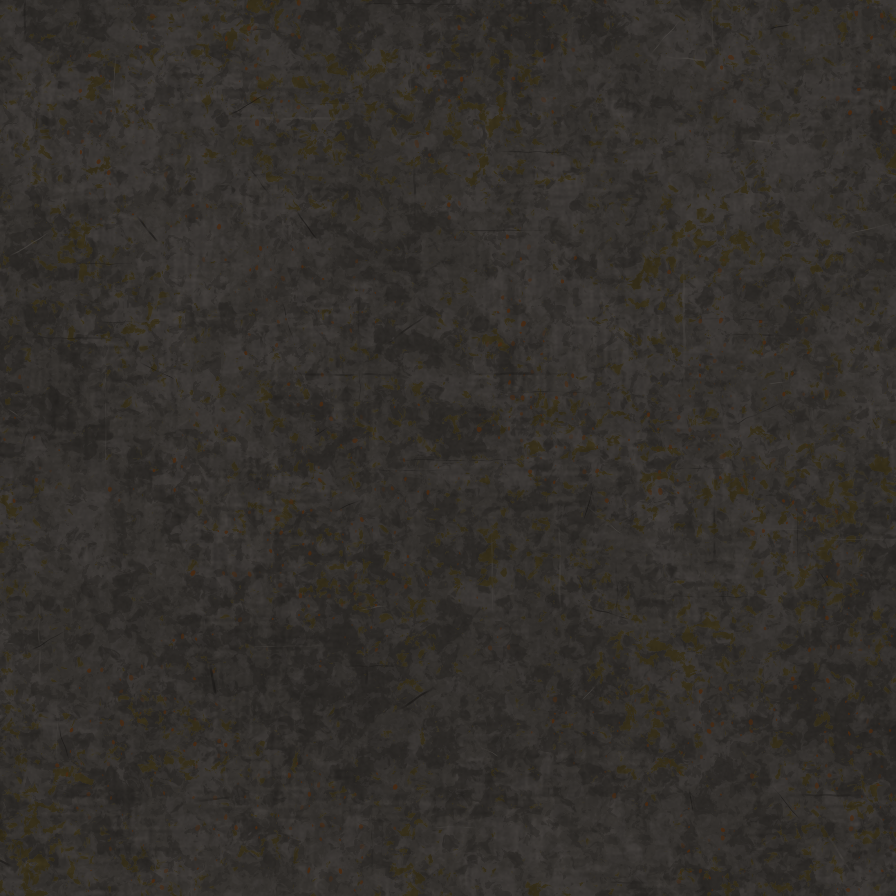
Give the GLSL for this texture, as a WebGL 2 fragment shader.

```glsl
#version 300 es
precision highp float;
// Dark worn metal: mottled flakes, faint cross-woven grain, scratches and rust specks.

uniform vec2 u_resolution;
out vec4 fragColor;

const vec3 BASE_GREY   = vec3(0.204, 0.192, 0.180);
const vec3 DARK_GREY   = vec3(0.157, 0.147, 0.137);
const vec3 LIGHT_GREY  = vec3(0.240, 0.226, 0.218);
const vec3 OLIVE       = vec3(0.228, 0.206, 0.150);
const vec3 OCHRE       = vec3(0.205, 0.175, 0.085);
const vec3 RUST        = vec3(0.290, 0.160, 0.060);
const vec3 GOUGE       = vec3(0.085, 0.078, 0.072);
const vec3 BARE_METAL  = vec3(0.310, 0.295, 0.280);

const float CLOUD_SCALE  = 5.0;   // broad drift of wear
const float LIGHT_SCALE  = 30.0;  // pale patches
const float DARK_SCALE   = 52.0;  // dark flakes
const float CHIP_SCALE   = 95.0;  // small chips of either tone
const float STAIN_SCALE  = 100.0; // olive and ochre flecks
const float SPECK_CELLS  = 85.0;  // rust cells across the canvas
const float THREAD_SCALE = 250.0; // woven threads across the canvas
const float THREAD_DEPTH = 0.075;
const float GRAIN_DEPTH  = 0.13;
const int   SCRATCHES    = 80;

float hash(vec2 p) {
  uvec2 q = uvec2(ivec2(floor(p))) * uvec2(1597334673u, 3812015801u);
  uint n = (q.x ^ q.y) * 1597334673u;
  n = (n ^ (n >> 15)) * 2246822519u;
  return float((n ^ (n >> 13)) >> 8) / 16777216.0;
}

float noise(vec2 p) {
  vec2 i = floor(p), f = fract(p);
  f = f * f * (3.0 - 2.0 * f);
  return mix(mix(hash(i), hash(i + vec2(1, 0)), f.x),
             mix(hash(i + vec2(0, 1)), hash(i + vec2(1, 1)), f.x), f.y);
}

float fbm(vec2 p) {
  float sum = 0.0, weight = 1.0, total = 0.0;
  for (int i = 0; i < 4; i++) {
    sum += weight * noise(p);
    total += weight;
    weight *= 0.6;
    p = mat2(1.6, 1.2, -1.2, 1.6) * p + 17.3;
  }
  return sum / total;
}

// Coverage of a tapered line from a to b.
float scratch(vec2 p, vec2 a, vec2 b, float width, float pixel) {
  vec2 ab = b - a;
  float t = clamp(dot(p - a, ab) / dot(ab, ab), 0.0, 1.0);
  float d = length(p - a - ab * t);
  float taper = smoothstep(0.0, 0.2, t) * smoothstep(1.0, 0.6, t);
  return taper * (1.0 - smoothstep(width - 0.5 * pixel, width + 0.7 * pixel, d));
}

void main() {
  float pixel = 1.0 / u_resolution.y;
  vec2 uv = gl_FragCoord.xy * pixel;
  vec2 warp = vec2(noise(uv * 90.0), noise(uv * 90.0 + 91.0)) - 0.5;
  vec2 p = uv + warp * 0.007;

  // Mottled layers, steered by a broad cloud
  float cloud = fbm(uv * CLOUD_SCALE + 7.0) - 0.5;
  float pale = fbm(p * LIGHT_SCALE + 31.0) + 0.35 * cloud;
  float flake = fbm(p * DARK_SCALE + 63.0) - 0.45 * cloud;
  float chip = fbm(p * CHIP_SCALE + 140.0);
  vec3 color = BASE_GREY;
  color = mix(color, LIGHT_GREY, 0.60 * smoothstep(0.54, 0.63, pale));
  color = mix(color, DARK_GREY, 0.70 * smoothstep(0.53, 0.63, flake));
  color = mix(color, LIGHT_GREY, 0.40 * smoothstep(0.57, 0.66, chip));
  color = mix(color, DARK_GREY, 0.50 * smoothstep(0.43, 0.34, chip));
  color *= 1.0 + 0.12 * cloud;

  // Olive flecks with ochre cores
  float stain = fbm(p * STAIN_SCALE + 210.0) + 0.22 * (noise(uv * 11.0 + 50.0) - 0.5);
  color = mix(color, OLIVE, 0.6 * smoothstep(0.64, 0.70, stain));
  color = mix(color, OCHRE, 0.8 * smoothstep(0.68, 0.75, stain));

  // Cross-woven threads and fine grain
  float across = noise(uv * vec2(45.0, THREAD_SCALE)) - 0.5;
  float upright = noise(uv * vec2(THREAD_SCALE, 45.0) + 40.0) - 0.5;
  float acrossMask = smoothstep(0.40, 0.80, noise(uv * vec2(9.0, 20.0) + 12.0));
  float uprightMask = smoothstep(0.40, 0.80, noise(uv * vec2(20.0, 9.0) + 77.0));
  color *= 1.0 + THREAD_DEPTH * (across * (0.6 + 1.6 * acrossMask)
                               + upright * (0.6 + 1.6 * uprightMask));
  float grain = 0.6 * noise(uv * 400.0) + 0.4 * noise(uv * 210.0 + 23.0) - 0.5;
  color *= 1.0 + GRAIN_DEPTH * grain;

  // Rust specks, one per chosen cell, gathered in clusters
  vec2 cell = floor(uv * SPECK_CELLS);
  vec2 center = 0.25 + 0.5 * vec2(hash(cell + 300.0), hash(cell + 400.0));
  vec2 offset = fract(uv * SPECK_CELLS) - center + warp * 0.35;
  float radius = mix(0.08, 0.24, pow(hash(cell + 500.0), 2.0));
  float chance = 0.30 * smoothstep(0.35, 0.85, noise(cell * 0.12 + 9.0));
  float edge = SPECK_CELLS * pixel;
  float speck = 1.0 - smoothstep(radius - 0.5 * edge, radius + 0.5 * edge, length(offset * vec2(1.2, 0.9)));
  speck *= step(hash(cell + 600.0), chance) * mix(0.25, 0.9, hash(cell + 700.0));
  color = mix(color, RUST, speck);

  // Scratches: long faint ones along the axes, short ones at a slant
  for (int i = 0; i < SCRATCHES; i++) {
    float id = float(i);
    vec2 start = vec2(hash(vec2(id, 801.0)), hash(vec2(id, 802.0)));
    float slant = hash(vec2(id, 804.0));
    bool aligned = hash(vec2(id, 803.0)) < 0.55;
    float angle = aligned ? 1.5708 * step(0.6, slant) + 0.02 * (slant - 0.5) : 3.1416 * slant;
    float reach = (aligned ? 0.18 : 0.07) * mix(0.3, 1.0, hash(vec2(id, 805.0)));
    vec2 end = start + reach * vec2(cos(angle), sin(angle));
    float width = mix(0.0003, 0.0012, pow(hash(vec2(id, 806.0)), 4.0));
    float worn = smoothstep(0.25, 0.6, noise(uv * 90.0 + id));
    float strength = (aligned ? 0.35 : 0.6) * mix(0.3, 1.0, worn);
    vec3 tint = hash(vec2(id, 807.0)) < 0.7 ? GOUGE : BARE_METAL;
    color = mix(color, tint, strength * scratch(uv + warp * 0.002, start, end, width, pixel));
  }

  fragColor = vec4(color, 1.0);
}
```
